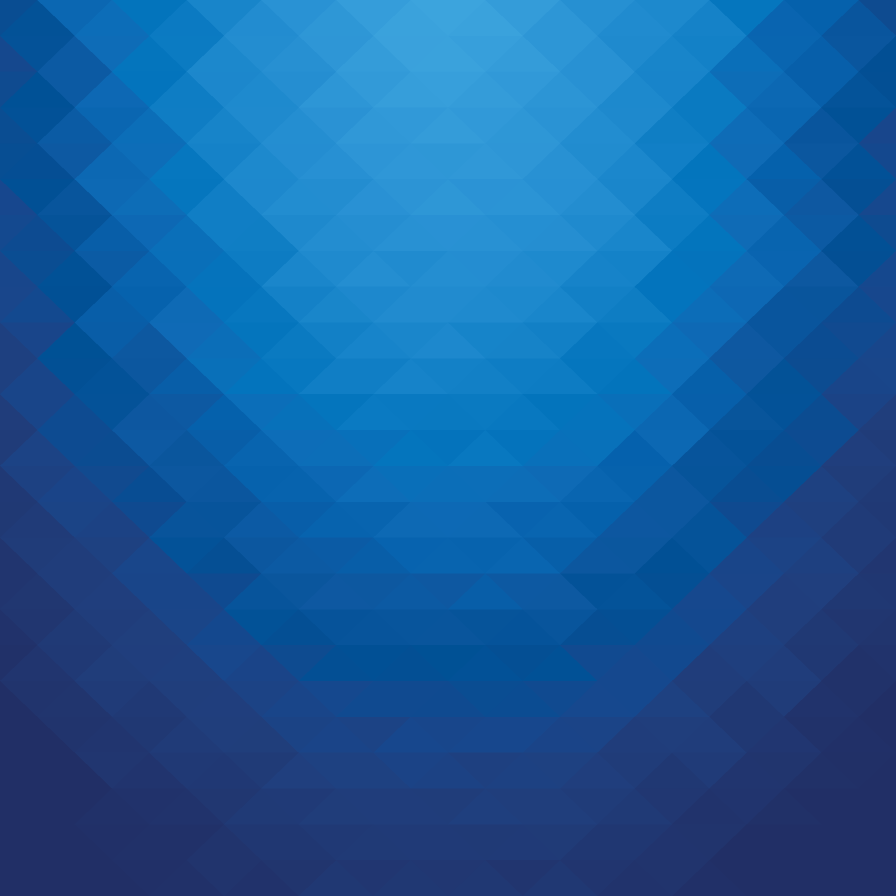
Reproduce this background procedurally as a WebGL 1 fragment shader.

```glsl
precision highp float;

uniform vec2 u_resolution;

float hash(vec2 p) {
    return fract(sin(dot(p, vec2(127.1, 311.7))) * 43758.5453);
}

float ramp(float from, float to, float t) {
    return clamp((t - from) / (to - from), 0.0, 1.0);
}

// Sky blue at the glow, through cobalt, to navy
vec3 depthColor(float t) {
    vec3 color = mix(vec3(0.25, 0.655, 0.875), vec3(0.16, 0.57, 0.83), ramp(0.0, 0.35, t));
    color = mix(color, vec3(0.10, 0.525, 0.795), ramp(0.35, 0.53, t));
    color = mix(color, vec3(0.01, 0.455, 0.74), ramp(0.53, 0.68, t));
    color = mix(color, vec3(0.06, 0.42, 0.715), ramp(0.68, 0.76, t));
    color = mix(color, vec3(0.02, 0.38, 0.675), ramp(0.76, 0.85, t));
    color = mix(color, vec3(0.055, 0.345, 0.63), ramp(0.85, 0.91, t));
    color = mix(color, vec3(0.0, 0.315, 0.585), ramp(0.91, 1.0, t));
    color = mix(color, vec3(0.09, 0.28, 0.555), ramp(1.0, 1.09, t));
    color = mix(color, vec3(0.125, 0.245, 0.49), ramp(1.09, 1.2, t));
    return mix(color, vec3(0.13, 0.185, 0.40), ramp(1.2, 1.46, t));
}

vec3 mosaic(vec2 uv) {
    // Triangle lattice: 12 columns by 25 rows, counted from the top
    float x = uv.x * 12.0 - 0.5;
    float y = (1.0 - uv.y) * 25.0;
    float row = floor(y);
    vec2 diamond = floor(vec2(x + 0.5 * y, x - 0.5 * y));
    float line = diamond.x - diamond.y;
    float upward = line - row;

    // Flat bands in the middle turn into diamonds at the sides
    float offset = abs((diamond.x + diamond.y + 2.0) / 24.0 - 0.5);
    float side = smoothstep(0.06, 0.28, offset);
    float band = row + 0.65 - 0.3 * upward;
    float depth = mix(band, line, 0.8 * side) / 25.0;
    float t = length(vec2(offset / 0.485, depth / 0.745));

    // Tones merge in steps in the middle and vary freely at the sides
    float tile = hash(diamond) - 0.5;
    float grain = hash(diamond + row * 3.7 + 8.0) - 0.5;
    float stepped = floor(t * 22.0 + 0.5 + 0.6 * grain) / 22.0;
    float varied = t + 0.085 * tile + 0.035 * grain;
    return depthColor(mix(stepped, varied, 0.3 + 0.7 * side));
}

void main() {
    // Average four samples to smooth the edges
    vec3 color = vec3(0.0);
    for (int i = 0; i < 2; i++) {
        for (int j = 0; j < 2; j++) {
            vec2 shift = vec2(float(i), float(j)) * 0.5 - 0.25;
            color += mosaic((gl_FragCoord.xy + shift) / u_resolution);
        }
    }
    gl_FragColor = vec4(color * 0.25, 1.0);
}
```
